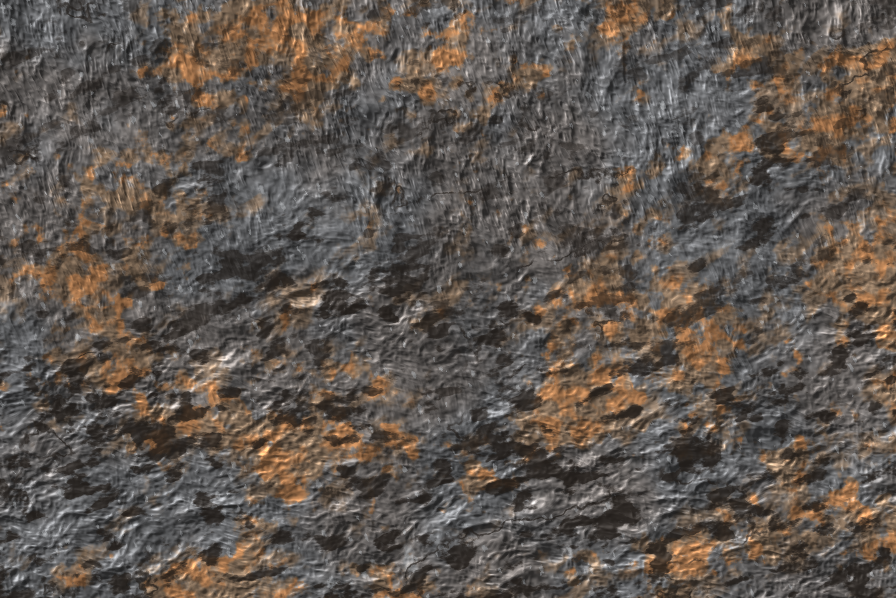
Reproduce this texture procedurally as a Shadertoy shader.

```glsl
const vec3 SLATE_WARM = vec3(1.03, 0.985, 0.96);
const vec3 SLATE_COOL = vec3(0.99, 1.00, 1.02);
const vec3 RUST_BROWN = vec3(1.17, 0.97, 0.78);
const vec3 RUST_ORANGE = vec3(1.38, 0.96, 0.62);
const vec3 PALE_MINERAL = vec3(0.64, 0.65, 0.66);
const vec3 PIT_COLOR = vec3(0.13, 0.11, 0.095);

const float BASE_TONE = 0.355;
const float RELIEF_GAIN = 0.95;
const float GLINT_GAIN = 0.80;
const float GRAIN_GAIN = 0.24;
const float RELIEF_SCALE = 17.0;
const vec2 LIGHT_STEP = vec2(-0.0032, 0.0032);
const float STEEP_ANGLE = 1.95;     // flakes in the upper part
const float BEDDING_ANGLE = 0.20;   // layers in the lower part
const float STRETCH = 1.7;

float hash(vec2 p) {
    return fract(sin(dot(p, vec2(127.1, 311.7))) * 43758.5);
}

float noise(vec2 p) {
    vec2 i = floor(p), f = fract(p);
    f = f * f * (3.0 - 2.0 * f);
    return mix(mix(hash(i), hash(i + vec2(1, 0)), f.x),
               mix(hash(i + vec2(0, 1)), hash(i + vec2(1, 1)), f.x), f.y);
}

mat2 rotation(float a) {
    return mat2(cos(a), -sin(a), sin(a), cos(a));
}

float fbm(vec2 p) {
    float sum = 0.0, amp = 0.5;
    for (int i = 0; i < 5; i++) {
        sum += amp * noise(p);
        p = rotation(0.5) * p * 2.0 + 17.3;
        amp *= 0.5;
    }
    return sum / 0.97;
}

// Coordinates whose x axis runs along the grain
vec2 alongGrain(vec2 p, float angle) {
    return rotation(angle) * p * vec2(1.0 / STRETCH, 1.0);
}

// Sharp crests, with nearly equal slope in every octave
float ridges(vec2 p) {
    float sum = 0.0, amp = 1.0;
    for (int i = 0; i < 5; i++) {
        float n = noise(p);
        sum += amp * mix(n, 1.0 - abs(2.0 * n - 1.0), 0.7);
        p = rotation(0.35) * p * 1.85 + 9.7;
        amp *= 0.64;
    }
    return sum;
}

float rockHeight(vec2 p, float bedding) {
    vec2 q = p + 0.022 * vec2(noise(p * 17.0), noise(p * 17.0 + 40.0));
    return mix(ridges(alongGrain(q, STEEP_ANGLE) * RELIEF_SCALE),
               ridges(alongGrain(q, BEDDING_ANGLE) * RELIEF_SCALE + 60.0), bedding);
}

// Scattered ragged flakes, one candidate per cell
float flakes(vec2 p, float scale, float share) {
    vec2 q = alongGrain(p, STEEP_ANGLE) * scale;
    q += 0.45 * (vec2(fbm(q * 4.0), fbm(q * 4.0 + 31.0)) - 0.5);
    vec2 cell = floor(q);
    float cover = 0.0;
    for (int y = -1; y <= 1; y++)
    for (int x = -1; x <= 1; x++) {
        vec2 id = cell + vec2(x, y);
        vec2 center = id + vec2(hash(id + 3.1), hash(id + 7.7));
        float radius = mix(0.08, 0.26, hash(id + 11.3));
        float present = step(hash(id + 19.9), share);
        float d = length(q - center) / radius;
        cover = max(cover, present * (1.0 - smoothstep(0.5, 1.2, d)));
    }
    return cover;
}

void mainImage(out vec4 fragColor, in vec2 fragCoord) {
    vec2 p = fragCoord / iResolution.y;
    float region = fbm(p * 4.0 + 5.0);
    float bedding = smoothstep(0.2, 0.8, 0.9 - p.y + 1.6 * (region - 0.5));

    // Lit relief and mineral grain
    float relief = rockHeight(p, bedding) - rockHeight(p + LIGHT_STEP, bedding);
    float grain = 0.6 * noise(rotation(0.6) * p * 110.0) + 0.4 * noise(p * 210.0) - 0.5;
    float tone = BASE_TONE + RELIEF_GAIN * relief
               + GLINT_GAIN * max(relief - 0.10, 0.0)
               + GRAIN_GAIN * grain
               + 0.20 * (fbm(p * 9.0 + 23.0) - 0.5);
    tone = max(tone, 0.13 + 0.25 * tone);

    // Slate body
    vec3 color = tone * mix(SLATE_WARM, SLATE_COOL, smoothstep(0.38, 0.62, fbm(p * 5.0 + 71.0)));

    // Rust lies in crumbly patches and in thin stains between the grains
    vec2 rustPos = alongGrain(p, 0.45) * vec2(1.4, 1.0);
    float crumble = fbm(p * 42.0) - 0.5;
    float patchField = fbm(rustPos * 7.0 + 13.0) + 0.50 * crumble - 0.12 * relief;
    float rust = smoothstep(0.57, 0.68, patchField);
    float stain = 0.75 * smoothstep(0.54, 0.68, fbm(alongGrain(p, 0.6) * 30.0 + 90.0))
                * smoothstep(0.38, 0.56, patchField);
    float orange = smoothstep(0.42, 0.64, fbm(p * 38.0 + 8.0)) * rust;
    vec3 rustColor = (tone + 0.04 + 0.06 * orange) * mix(RUST_BROWN, RUST_ORANGE, orange);
    color = mix(color, rustColor, max(0.92 * rust, stain));

    // Pale mineral flakes and a few larger stones
    float pale = max(0.55 * flakes(p, 58.0, 0.25), 0.65 * flakes(p + 4.0, 15.0, 0.05));
    color = mix(color, PALE_MINERAL + 0.9 * relief, pale * (1.0 - 0.7 * rust));

    // Small dark pits and broken cracks along the layers
    vec2 layer = alongGrain(p, BEDDING_ANGLE);
    float pits = smoothstep(0.60, 0.70, fbm(layer * 42.0 + 47.0) + 0.25 * (region - 0.5));
    float crackLine = abs(fbm(layer * 9.0 + 33.0) + 0.25 * crumble - 0.5);
    float cracks = (1.0 - smoothstep(0.002, 0.030, crackLine))
                 * smoothstep(0.54, 0.66, fbm(p * 7.0 + 55.0) + 0.3 * crumble);
    float depth = max(pits * mix(0.45, 0.8, bedding), 0.7 * cracks);
    color = mix(color, PIT_COLOR + 0.35 * max(relief, 0.0), depth);

    fragColor = vec4(clamp(color, 0.0, 1.0), 1.0);
}
```
